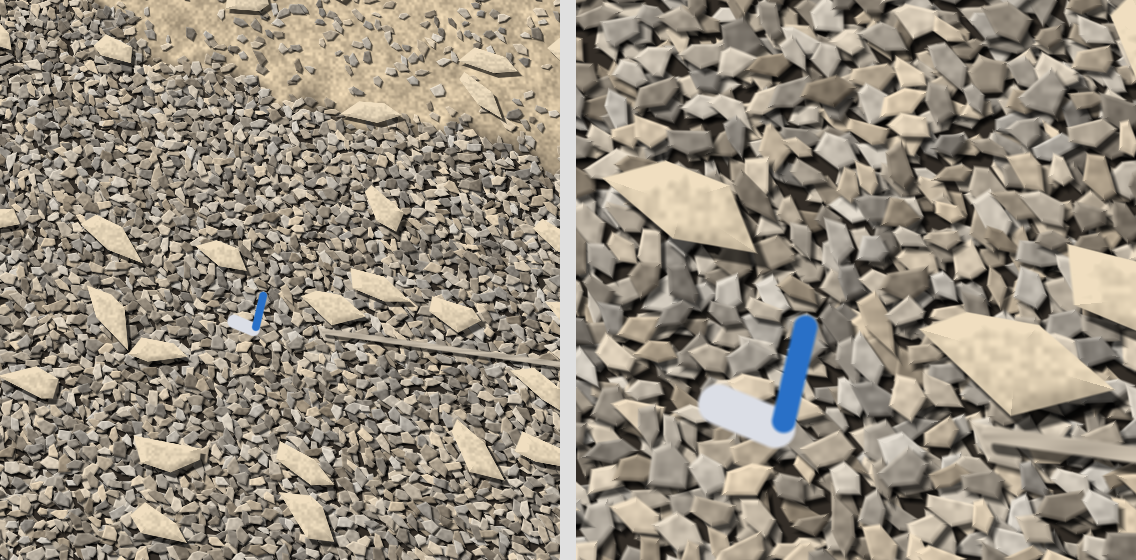
Left: the whole. Right: its middle third, enlarged.
Give the GLSL for this texture, as a WebGL 1 fragment shader.

```glsl
precision highp float;
// Sunlit crushed gravel thinning into dusty sand, with pale slabs, a stick and a scrap.
// Layers of hashed convex polygons are painted far to near, each with bevelled
// edges and a cast shadow, on a ground plane that shrinks gently with distance.

uniform vec2 u_resolution;

const vec3 DARK = vec3(0.12, 0.10, 0.08);
const vec3 LIGHT = vec3(0.93, 0.88, 0.80);
const vec3 SAND_TINT = vec3(1.03, 0.99, 0.91);
const vec3 SLAB_TINT = vec3(1.01, 0.99, 0.94);
const vec3 SCRAP_BLUE = vec3(0.16, 0.44, 0.78);
const vec3 SCRAP_WHITE = vec3(0.86, 0.87, 0.90);
const vec2 SUN = vec2(-0.64, 0.77);    // direction towards the light
const float GRAVEL_GRID = 40.0;        // gravel cells across the canvas
const float SLAB_GRID = 7.0;
const float SLAB_SHARE = 0.3;
const float SAND_STONES = 0.12;        // share of stones left on the sand
const float LEAN = -0.5;               // mean direction of the long axes
const float LEAN_SPREAD = 2.0;
const float PERSPECTIVE = 0.35;
const float EDGE = 0.0016;             // softness in canvas units
const float SIDES = 5.0;
const float TAU = 6.2832;

float hash(vec2 p) {
  return fract(sin(dot(p, vec2(127.1, 311.7))) * 43758.5);
}

float noise(vec2 p) {
  vec2 i = floor(p), f = fract(p);
  f = f * f * (3.0 - 2.0 * f);
  return mix(mix(hash(i), hash(i + vec2(1.0, 0.0)), f.x),
             mix(hash(i + vec2(0.0, 1.0)), hash(i + 1.0), f.x), f.y);
}

float fbm(vec2 p) {
  return 0.5 * noise(p) + 0.3 * noise(p * 2.1 + 7.0) + 0.2 * noise(p * 4.3 + 19.0);
}

vec2 rotate(vec2 p, float a) {
  return vec2(cos(a) * p.x - sin(a) * p.y, sin(a) * p.x + cos(a) * p.y);
}

vec3 tone(float t) {
  return mix(DARK, LIGHT, clamp(t, 0.0, 1.0));
}

// Sand lies beyond a ragged curve across the upper right.
float sandAmount(vec2 g) {
  float border = 0.93 - 0.36 * g.x + 0.25 * g.x * g.x;
  return smoothstep(-0.05, 0.05, g.y - border + 0.22 * (fbm(g * 8.0) - 0.5));
}

// Random convex polygon: distance in x, normal of the nearest side in yz.
vec3 polygon(vec2 q, float radius, vec2 id) {
  vec3 nearest = vec3(-9.0, 0.0, 0.0);
  for (float i = 0.0; i < SIDES; i++) {
    vec2 key = id + i * vec2(3.7, 1.3);
    float a = (i + 0.7 * hash(key)) * TAU / SIDES;
    vec2 n = vec2(cos(a), sin(a));
    float d = dot(q, n) - radius * (0.7 + 0.4 * hash(key + 5.1));
    if (d > nearest.x) nearest = vec3(d, n);
  }
  return nearest;
}

// Paints one layer of stones over col; slab is 1 for the large pale pieces.
vec3 scatter(vec3 col, vec2 g, float grid, float seed, float slab) {
  vec2 p = g * grid;
  float soft = EDGE * grid;
  for (int j = 1; j >= -1; j--) {
    for (int i = -1; i <= 1; i++) {
      vec2 cell = floor(p) + vec2(float(i), float(j));
      vec2 id = cell + seed;
      vec2 centre = cell + 0.15 + 0.7 * vec2(hash(id + 0.3), hash(id + 0.7));
      float share = mix(mix(1.0, SAND_STONES, sandAmount(centre / grid)), SLAB_SHARE, slab);
      if (hash(id + 1.9) > share) continue;

      float angle = LEAN + LEAN_SPREAD * (hash(id + 2.3) - 0.5) * (1.0 - 0.5 * slab);
      vec2 stretch = vec2(1.0, mix(1.35 + 0.7 * hash(id + 2.9), 2.3, slab));
      float radius = mix(0.42 + 0.25 * hash(id + 3.1), 0.4, slab);
      vec2 q = rotate(p - centre, -angle) * stretch;
      vec2 sun = rotate(SUN, -angle);
      float drop = mix(0.2, 0.1, slab);
      vec3 face = polygon(q, radius, id);
      float shade = polygon(q + sun * drop * stretch, radius, id).x;
      col *= 1.0 - 0.65 * smoothstep(2.0 * soft, -2.0 * soft, shade);

      float bevel = smoothstep(-0.2, -0.02, face.x);
      float t = mix(0.42 + 0.5 * hash(id + 4.7), 0.93, slab);
      t += 0.24 * bevel * dot(normalize(face.yz * stretch), sun);
      t += 0.16 * (noise(g * 190.0 + seed) - 0.5);
      vec3 cool = mix(vec3(0.96, 0.99, 1.04), vec3(1.03, 1.0, 0.95), hash(id + 6.1));
      vec3 stone = tone(t) * mix(cool, SLAB_TINT, slab);
      col = mix(col, stone, smoothstep(soft, -soft, face.x));
    }
  }
  return col;
}

// Coverage of a straight strip from a to b.
float strip(vec2 p, vec2 a, vec2 b, float halfWidth) {
  vec2 ab = b - a;
  float along = clamp(dot(p - a, ab) / dot(ab, ab), 0.0, 1.0);
  return smoothstep(EDGE, -EDGE, length(p - a - ab * along) - halfWidth);
}

void main() {
  vec2 uv = gl_FragCoord.xy / u_resolution;
  vec2 g = vec2((uv.x - 0.5) * (1.0 + PERSPECTIVE * uv.y),
                uv.y * (1.0 + 0.5 * PERSPECTIVE * uv.y));

  // Ground
  float dust = 0.8 + 0.4 * (fbm(g * 22.0) - 0.5) + 0.22 * (noise(g * 150.0) - 0.5);
  vec3 col = mix(tone(0.1), tone(dust) * SAND_TINT, sandAmount(g));

  // Gravel and slabs
  col = scatter(col, g, GRAVEL_GRID * 1.15, 11.0, 0.0);
  col = scatter(col, g, GRAVEL_GRID, 37.0, 0.0);
  col = scatter(col, g, GRAVEL_GRID * 0.95, 73.0, 0.0);
  col = scatter(col, g, SLAB_GRID, 91.0, 1.0);

  // Stick with its shadow, then the folded scrap
  vec2 tip = vec2(0.58, 0.408), end = vec2(1.03, 0.345);
  col *= 1.0 - 0.6 * strip(uv + SUN * 0.009, tip, end, 0.005);
  col = mix(col, tone(0.76 + 0.2 * (noise(uv * vec2(30.0, 300.0)) - 0.5)),
            strip(uv, tip, end, 0.005));
  col = mix(col, SCRAP_WHITE, strip(uv, vec2(0.418, 0.426), vec2(0.452, 0.412), 0.012));
  col = mix(col, SCRAP_BLUE, strip(uv, vec2(0.457, 0.416), vec2(0.47, 0.472), 0.007));

  gl_FragColor = vec4(col, 1.0);
}
```
